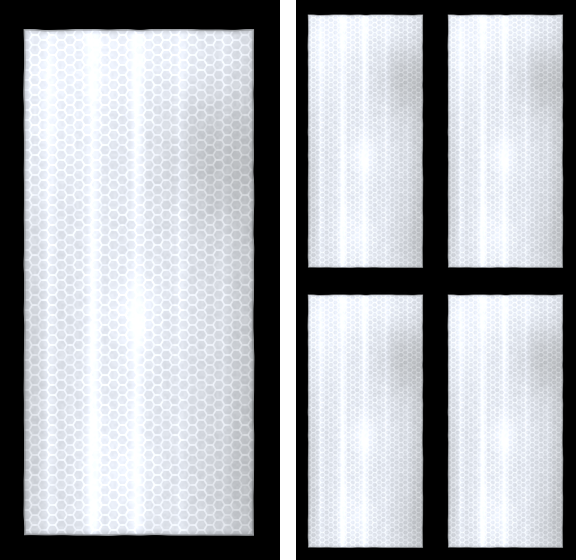
Left, the tile; right, the same tile 2 across and 2 down.
Write a WebGL 2 fragment shader that draws this pattern.

```glsl
#version 300 es
precision highp float;

uniform vec2 u_resolution;
out vec4 fragColor;

const vec2 CELLS = vec2(32.0, 56.0);        // hexagon columns and rows, columns even
const vec2 CANVAS = vec2(1.0, 2.0);         // canvas size in widths
const vec2 PANEL_CENTRE = vec2(0.496, 0.991);
const vec2 PANEL_HALF = vec2(0.411, 0.904);
const float EDGE_WOBBLE = 0.004;
const float RIM_WIDTH = 0.005;
const float BEVEL_WIDTH = 0.024;
const float LINE_HALF = 0.085;              // in row heights
const float LINE_LIFT = 0.085;
const float CELL_VARIATION = 0.022;
const float GRAIN = 0.035;
const float BASE_LIGHT = 0.67;
const float STREAK_START = 0.177;
const float STREAK_STEP = 0.156;
const float STREAK_WIDTH = 0.021;
const float STREAKS[5] = float[5](0.24, 0.42, 0.32, 0.17, 0.10);
const vec3 BACKGROUND = vec3(0.0);
const vec3 SHADE = vec3(0.69, 0.70, 0.71);
const vec3 LIT = vec3(0.93, 0.95, 0.99);
const vec3 RIM = vec3(0.50, 0.51, 0.52);

float hash(vec2 p) {
    vec3 q = fract(p.xyx * 0.1031);
    q += dot(q, q.yzx + 33.33);
    return fract((q.x + q.y) * q.z);
}

// Value noise that wraps over the unit square
float wrapNoise(vec2 uv, vec2 period) {
    vec2 p = uv * period;
    vec2 i = floor(p);
    vec2 f = fract(p);
    f = f * f * (3.0 - 2.0 * f);
    vec2 a = mod(i, period);
    vec2 b = mod(i + 1.0, period);
    return mix(mix(hash(a), hash(vec2(b.x, a.y)), f.x),
               mix(hash(vec2(a.x, b.y)), hash(b), f.x), f.y);
}

float glow(vec2 uv, vec2 centre, vec2 size) {
    vec2 d = (uv - centre) / size;
    return exp(-dot(d, d));
}

float boxDistance(vec2 p, vec2 halfSize) {
    vec2 d = abs(p) - halfSize;
    return length(max(d, 0.0)) + min(max(d.x, d.y), 0.0);
}

// Flat-topped hexagons: x is the distance to the border, yz the cell id
vec3 hexCell(vec2 uv) {
    const vec2 period = vec2(2.0, 1.0);
    const vec2 stretch = vec2(0.866, 1.0);
    vec2 g = uv * CELLS;
    vec2 a = mod(g, period) - 0.5 * period;
    vec2 b = mod(g + 0.5 * period, period) - 0.5 * period;
    vec2 sa = a * stretch;
    vec2 sb = b * stretch;
    vec2 offset = dot(sa, sa) < dot(sb, sb) ? a : b;
    vec2 d = abs(offset * stretch);
    float border = 0.5 - max(d.y, 0.5 * d.y + 0.866 * d.x);
    return vec3(border, mod(round((g - offset) * 2.0), CELLS * 2.0));
}

// Soft reflections: vertical streaks, bright spots and grey areas
float lighting(vec2 uv) {
    float light = BASE_LIGHT;
    for (int i = 0; i < 5; i++) {
        float d = (uv.x - STREAK_START - STREAK_STEP * float(i)) / STREAK_WIDTH;
        float fade = 0.6 + 0.7 * wrapNoise(uv + vec2(0.0, 0.23 * float(i)), vec2(1.0, 5.0));
        light += STREAKS[i] * fade * exp(-d * d);
    }
    light += 0.32 * glow(uv, vec2(0.490, 0.44), vec2(0.08, 0.07));
    light += 0.25 * glow(uv, vec2(0.420, 0.15), vec2(0.14, 0.12));
    light += 0.28 * glow(uv, vec2(0.220, 0.86), vec2(0.24, 0.20));
    light += 0.25 * glow(uv, vec2(0.560, 0.92), vec2(0.26, 0.10));
    light += 0.14 * glow(uv, vec2(0.420, 0.40), vec2(0.22, 0.30));
    light -= 0.42 * glow(uv, vec2(0.790, 0.71), vec2(0.17, 0.12));
    light -= 0.38 * glow(uv, vec2(0.920, 0.40), vec2(0.13, 0.42));
    light -= 0.24 * glow(uv, vec2(0.880, 0.12), vec2(0.18, 0.16));
    light -= 0.26 * glow(uv, vec2(0.090, 0.28), vec2(0.09, 0.28));
    return light;
}

void main() {
    vec2 uv = gl_FragCoord.xy / u_resolution;
    float pixel = max(CANVAS.x / u_resolution.x, CANVAS.y / u_resolution.y);

    // Sheet surface with fine grain and uneven cells
    vec3 cell = hexCell(uv);
    float tone = lighting(uv);
    vec3 colour = mix(SHADE, LIT, clamp(tone, 0.0, 1.25));
    colour += CELL_VARIATION * (hash(cell.yz) - 0.5);
    colour += GRAIN * (wrapNoise(uv, vec2(112.0, 224.0)) - 0.5);

    // Pale honeycomb lines
    float blur = pixel * CELLS.y / CANVAS.y;
    float line = 1.0 - smoothstep(LINE_HALF - 0.6 * blur, LINE_HALF + 0.6 * blur, cell.x);
    colour += LINE_LIFT * line * (0.75 + 0.5 * wrapNoise(uv, vec2(40.0, 80.0)));

    // Slightly ragged panel edge with a bevel and a grey rim
    float edge = boxDistance(uv * CANVAS - PANEL_CENTRE, PANEL_HALF);
    edge += EDGE_WOBBLE * (wrapNoise(uv, vec2(18.0, 36.0)) - 0.5);
    colour *= 1.0 - 0.09 * smoothstep(-BEVEL_WIDTH, -RIM_WIDTH, edge);
    colour = mix(colour, RIM, 0.7 * smoothstep(-RIM_WIDTH - pixel, -0.5 * RIM_WIDTH, edge));
    float inside = 1.0 - smoothstep(-0.5 * pixel, 0.5 * pixel, edge);
    fragColor = vec4(mix(BACKGROUND, clamp(colour, 0.0, 1.0), inside), 1.0);
}
```
